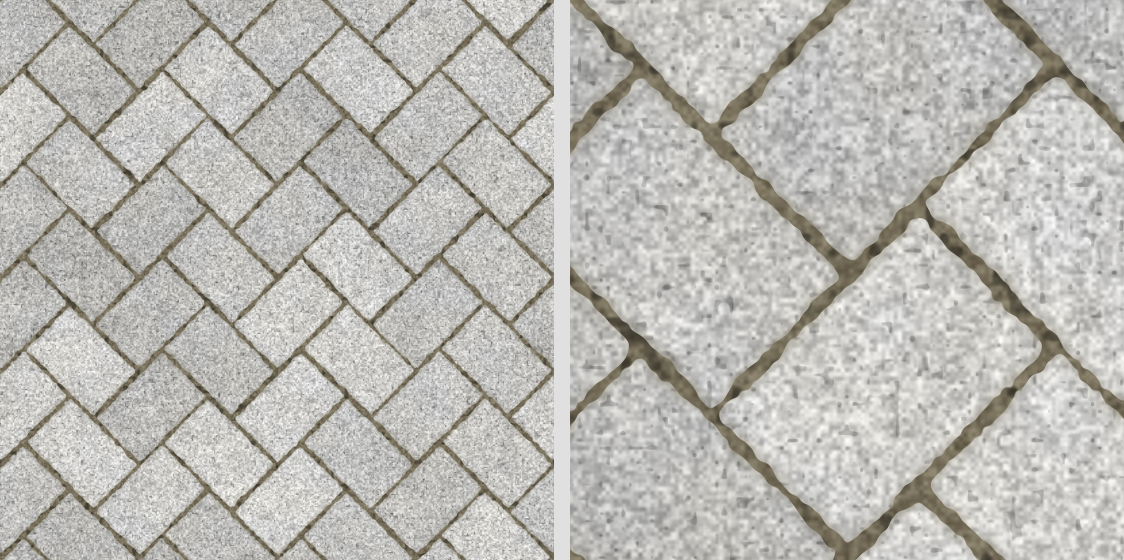
Left, the full canvas; right, a detail of the centre.
A Shadertoy shader for this texture:

```glsl
// Diagonal herringbone paving of speckled grey granite with sandy, ragged joints; tiles seamlessly.

const vec2 CELLS = vec2(4.0, 6.0);       // repeats across and down, two bricks each
const vec2 CELL = vec2(190.0, 128.0);    // cell size; the canvas is 760 x 768 units

float hash(vec2 p) {
    vec3 q = fract(p.xyx * 0.1031);
    q += dot(q, q.yzx + 33.33);
    return fract((q.x + q.y) * q.z);
}

// Value noise that wraps after "period" lattice steps across the canvas
float noise(vec2 uv, float period, float seed) {
    vec2 p = uv * period, i = floor(p), f = p - i;
    f = f * f * (3.0 - 2.0 * f);
    vec2 a = mod(i, period) + seed, b = mod(i + 1.0, period) + seed;
    return mix(mix(hash(a), hash(vec2(b.x, a.y)), f.x),
               mix(hash(vec2(a.x, b.y)), hash(b), f.x), f.y);
}

float roundedBox(vec2 p, vec2 halfSize, float radius) {
    vec2 q = abs(p) - halfSize + radius;
    return length(max(q, 0.0)) + min(max(q.x, q.y), 0.0) - radius;
}

// Signed distance to the nearest brick; also returns that brick's wrapped id
float herringbone(vec2 uv, out vec2 brickId) {
    float nearest = 1e5;
    brickId = vec2(0.0);
    for (int kind = 0; kind < 2; kind++) {
        float k = float(kind);
        vec2 c = uv * CELLS - vec2(0.587, 0.141) - 0.5 * k;
        for (int j = -1; j <= 1; j++) {
            vec2 n = floor(c + 0.5) + vec2(0.0, float(j));
            vec2 id = mod(n, CELLS) + 17.0 * k;
            vec2 shift = vec2(hash(id + 3.1), hash(id + 7.7)) - 0.5;
            vec2 q = (c - n) * CELL + 2.0 * shift;

            // Long side falls to the right for one kind, rises for the other
            float angle = radians(mix(-45.0, 45.0, k)) + 0.02 * (hash(id + 5.3) - 0.5);
            vec2 along = vec2(cos(angle), sin(angle));
            q = vec2(dot(q, along), dot(q, vec2(-along.y, along.x)));
            float d = roundedBox(q, vec2(64.3, 42.35), 3.5);
            if (d < nearest) {
                nearest = d;
                brickId = id;
            }
        }
    }
    return nearest;
}

void mainImage(out vec4 fragColor, in vec2 fragCoord) {
    vec2 uv = fragCoord / iResolution.xy;
    float pixel = 760.0 / iResolution.x;

    // Chipped, wavering brick outline
    vec2 id;
    float d = herringbone(uv, id);
    d += 2.6 * (noise(uv, 64.0, 11.0) - 0.5) + 2.2 * (noise(uv, 170.0, 23.0) - 0.5);

    // Granite: tone per brick, soft blotches, fine grain and dark flecks
    float tone = 0.77 + 0.12 * (hash(id + 41.0) - 0.5);
    tone += 0.045 * (noise(uv, 11.0, 5.0) - 0.5) + 0.04 * (noise(uv, 37.0, 8.0) - 0.5);
    tone += 0.19 * (noise(uv, 250.0, 31.0) - 0.5) + 0.20 * (noise(uv, 410.0, 47.0) - 0.5);
    tone -= 0.17 * smoothstep(0.78, 0.95, noise(uv, 230.0, 61.0));
    float tint = noise(uv, 19.0, 71.0) - 0.5;
    vec3 stone = tone * (vec3(1.0, 0.997, 0.985) + tint * vec3(-0.01, 0.0, 0.03));

    // Scattered faint stains and grime along the edges
    stone *= 1.0 - 0.14 * smoothstep(0.86, 0.98, noise(uv, 53.0, 83.0));
    float grime = smoothstep(-5.0, 0.5, d) * (0.15 + 0.4 * noise(uv, 90.0, 97.0));
    stone = mix(stone, vec3(0.57, 0.55, 0.48), grime);

    // Joint: sand grains with dark gaps
    float sand = 0.5 * noise(uv, 210.0, 103.0) + 0.5 * noise(uv, 380.0, 113.0);
    vec3 joint = mix(vec3(0.33, 0.30, 0.23), vec3(0.60, 0.57, 0.48), sand);
    joint *= 1.0 - 0.38 * smoothstep(0.6, 0.9, noise(uv, 120.0, 127.0));

    float inJoint = smoothstep(-0.8 * pixel, 0.8 * pixel, d);
    fragColor = vec4(mix(stone, joint, inJoint), 1.0);
}
```
